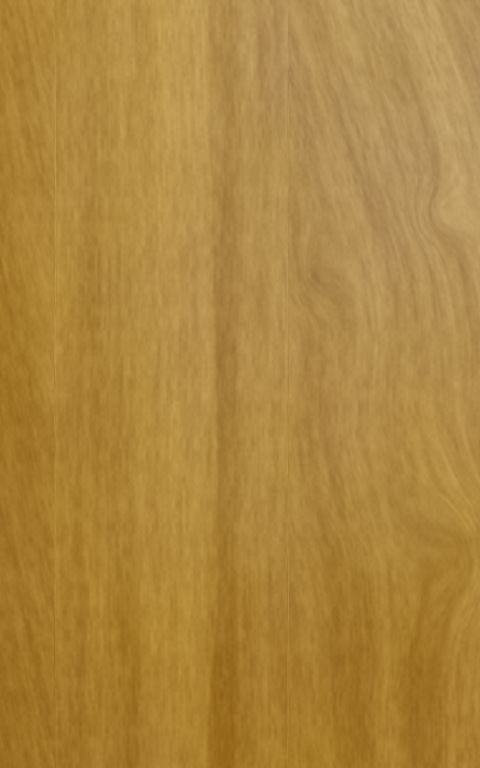
Give the GLSL for this texture, as a Shadertoy shader.

```glsl
// Honey-coloured wood panel made of straight and swooping planks.
// Each plank bends a grain coordinate; stretched noise along it gives
// veins, fibres and pores, over a gradient from warm gold to pale tan.

#define WARM_GOLD vec3(0.672, 0.505, 0.190)
#define PALE_TAN vec3(0.715, 0.587, 0.375)
#define GRAIN_TINT vec3(0.95, 1.05, 0.85)
#define LEFT_SEAM 0.115
#define RIGHT_SEAM 0.600
#define VEIN_DEPTH 0.095
#define FIBRE_DEPTH 0.075
#define PORE_DEPTH 0.050
#define SPECKLE_DEPTH 0.026
#define BAND_DEPTH 0.060
#define KNOT_BEND 0.050

float hash(vec2 p) {
    return fract(sin(dot(p, vec2(127.1, 311.7))) * 43758.545);
}

float noise(vec2 p) {
    vec2 cell = floor(p), f = fract(p);
    f = f * f * (3.0 - 2.0 * f);
    float low = mix(hash(cell), hash(cell + vec2(1, 0)), f.x);
    float high = mix(hash(cell + vec2(0, 1)), hash(cell + vec2(1, 1)), f.x);
    return mix(low, high, f.y);
}

float fbm(vec2 p) {
    float sum = 0.0, weight = 0.5;
    for (int i = 0; i < 4; i++) {
        sum += weight * noise(p);
        p = p * vec2(2.1, 1.7) + 17.3;
        weight *= 0.5;
    }
    return sum / 0.9375;
}

float bump(vec2 p, vec2 center, vec2 size) {
    vec2 q = (p - center) / size;
    return exp(-dot(q, q));
}

float stripe(float x, float center, float width) {
    float d = (x - center) / width;
    return exp(-d * d);
}

// Bends x so that the grain of every plank runs along constant values.
float grainCoord(vec2 p, float leftPlank, float rightPlank) {
    float down = 1.6 - p.y;
    float wobble = 0.025 * (noise(p * vec2(2.5, 1.8)) - 0.5);
    float straight = p.x + wobble;
    float slanted = p.x - 0.21 * down + wobble;
    float swoop = p.x - 0.30 * down + 0.08 * down * down;
    swoop += 0.05 * (noise(p * vec2(4.0, 3.0) + 5.0) - 0.5);
    swoop += 0.012 * (noise(p * vec2(14.0, 9.0)) - 0.5);
    swoop += KNOT_BEND * bump(p, vec2(0.655, 1.03), vec2(0.05, 0.08));
    swoop += KNOT_BEND * bump(p, vec2(0.91, 1.15), vec2(0.06, 0.06));
    swoop -= 2.0 * KNOT_BEND * bump(p, vec2(0.98, 0.44), vec2(0.10, 0.14));
    return mix(mix(straight, slanted, leftPlank), swoop, rightPlank);
}

void mainImage(out vec4 fragColor, in vec2 fragCoord) {
    vec2 p = fragCoord / iResolution.x;
    p.y = fragCoord.y / iResolution.y * 1.6;
    float soft = 1.0 / iResolution.x;

    // Planks
    float leftPlank = 1.0 - smoothstep(-soft, soft, p.x - LEFT_SEAM);
    float rightPlank = smoothstep(-soft, soft, p.x - RIGHT_SEAM);
    float middle = 1.0 - max(leftPlank, rightPlank);
    float g = grainCoord(p, leftPlank, rightPlank);

    // Broad light and colour
    float paleness = smoothstep(0.0, 1.4, p.y) * smoothstep(-0.2, 0.9, p.x);
    vec3 color = mix(WARM_GOLD, PALE_TAN, paleness);
    color.b += 0.05 * (fbm(p * vec2(7.0, 4.0) + 60.0) - 0.5);
    float tone = 0.038 * stripe(p.x, 0.35, 0.17);
    tone -= 0.040 * (1.0 - smoothstep(0.0, 0.7, p.y));
    tone -= 0.030 * (1.0 - smoothstep(0.0, 0.14, p.x));
    tone += 0.040 * (fbm(p * 3.0 + 40.0) - 0.5);

    // Veins, strongest where the grain swoops
    float vein = fbm(vec2(g * 20.0, p.y * 0.9 + 3.0)) - 0.5;
    tone += VEIN_DEPTH * mix(1.0, 1.3, rightPlank) * vein;
    float swoops = stripe(g, 0.69, 0.010) + 0.7 * stripe(g, 0.735, 0.008);
    tone -= 0.040 * rightPlank * swoops * smoothstep(0.2, 1.1, p.y);

    // Knot hearts
    tone -= 0.040 * bump(p, vec2(0.655, 1.03), vec2(0.025, 0.045));
    tone -= 0.035 * bump(p, vec2(0.97, 0.46), vec2(0.05, 0.04));

    // Long dark band with a crisp left edge, and a softer streak beside it
    float edge = 0.43 + 0.025 * smoothstep(0.0, 0.4, p.y)
               - 0.020 * smoothstep(0.4, 1.6, p.y);
    float band = smoothstep(-0.005, 0.005, p.x - edge)
               * (1.0 - smoothstep(0.480, 0.500, p.x));
    tone -= BAND_DEPTH * band * (0.6 + 0.4 * noise(vec2(g * 60.0, p.y)));
    float streakX = 0.27 - 0.09 * smoothstep(0.0, 1.3, p.y);
    float streak = stripe(p.x, streakX, 0.035) * (1.0 - smoothstep(0.6, 1.3, p.y));
    tone -= 0.045 * middle * streak;

    // Fine fibres, short pores and speckle
    tone += FIBRE_DEPTH * (fbm(vec2(g * 80.0, p.y * 6.0)) - 0.5);
    tone += PORE_DEPTH * (noise(vec2(g * 140.0, p.y * 40.0)) - 0.5);
    tone += SPECKLE_DEPTH * (noise(p * vec2(190.0, 130.0)) - 0.5);

    // Faint broken glue lines
    float seamDistance = min(abs(p.x - LEFT_SEAM), abs(p.x - RIGHT_SEAM));
    float glue = smoothstep(0.3, 0.8, noise(vec2(p.x, p.y * 9.0)));
    tone += 0.020 * glue * (1.0 - smoothstep(0.0, 0.004, seamDistance));

    fragColor = vec4(color + tone * GRAIN_TINT, 1.0);
}
```
